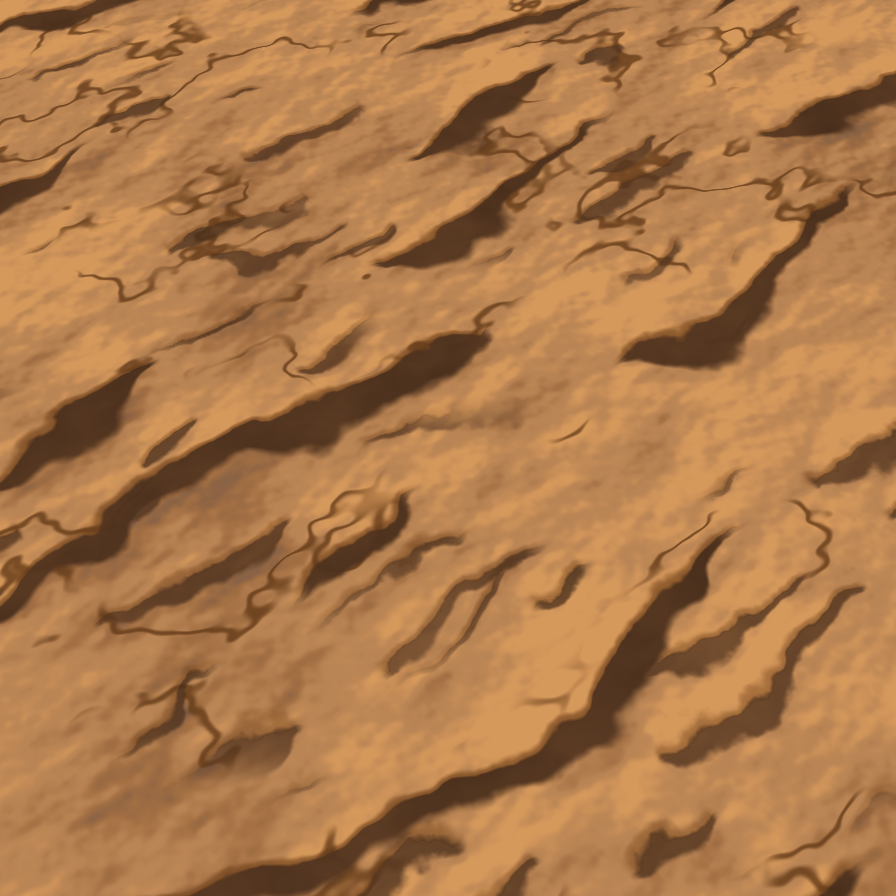
A Shadertoy shader for this texture:

```glsl
// Weathered sandstone: overlapping slanted ledges with raking light and deep shadows.

const vec3 SUNLIT = vec3(0.84, 0.60, 0.36);
const vec3 SAND   = vec3(0.73, 0.52, 0.33);
const vec3 CLAY   = vec3(0.63, 0.43, 0.26);
const vec3 DUST   = vec3(0.54, 0.385, 0.27);
const vec3 RUST   = vec3(0.46, 0.27, 0.11);
const vec3 SHADOW = vec3(0.29, 0.185, 0.11);

const float SLANT       = 0.64;   // ledge direction in radians
const float PERSPECTIVE = 0.42;   // how much the ledges shrink upward
const float BIG_LEDGES  = 5.6;    // ledges per canvas height
const float FINE_LEDGES = 13.0;
const float SOFTNESS    = 0.006;  // edge blur in canvas units
const float MAX_GAP     = 0.46;   // widest shadow, as a share of ledge spacing
const float RELIEF      = 1.9;
const float MOTTLE      = 0.95;

float hash(vec2 p) {
    return fract(sin(dot(p, vec2(127.1, 311.7))) * 43758.5);
}

float noise(vec2 p) {
    vec2 i = floor(p), f = fract(p);
    f = f * f * (3.0 - 2.0 * f);
    return mix(mix(hash(i), hash(i + vec2(1, 0)), f.x),
               mix(hash(i + vec2(0, 1)), hash(i + vec2(1, 1)), f.x), f.y);
}

float fbm(vec2 p) {
    float sum = 0.0, amp = 0.533;
    for (int i = 0; i < 4; i++) {
        sum += amp * noise(p);
        p = mat2(0.8, 0.6, -0.6, 0.8) * p * 2.03 + 11.3;
        amp *= 0.5;
    }
    return sum;
}

// Shadow width under one ledge; it swells and vanishes along the ledge.
float gapWidth(float id, float along, float cover) {
    float n = noise(vec2(along + id * 13.7, id * 5.3));
    return MAX_GAP * smoothstep(1.0 - cover, 1.0, n);
}

// Returns shadow, rim and surface light of a stack of ledges.
vec3 ledges(vec2 r, float freq, float cover, float seed) {
    float h = freq * r.y + 1.7 * fbm(r * freq * vec2(0.42, 0.5) + seed)
            + 0.22 * fbm(r * freq * 2.6 + seed);
    float id = floor(h), t = h - id, soft = SOFTNESS * freq;
    float along = r.x * freq * 0.55 + seed;
    float here = gapWidth(id, along, cover);
    float next = gapWidth(id + 1.0, along, cover);
    float hasHere = smoothstep(0.0, 0.06, here);
    float hasNext = smoothstep(0.0, 0.06, next);

    float shadow = hasHere * (1.0 - smoothstep(here * 0.75, here + soft, t));
    shadow = max(shadow, hasNext * smoothstep(1.0 - soft, 1.0, t));
    float rim = hasNext * smoothstep(1.0 - 2.8 * soft, 1.0 - soft, t);
    float lit = smoothstep(0.15, 0.9, t) * smoothstep(0.03, 0.15, next);
    float dim = hasHere * (1.0 - smoothstep(here, here + 0.35, t));
    return vec3(shadow, rim, lit - 0.8 * dim);
}

// Thin broken lines along a noise contour.
float cracks(vec2 p) {
    float line = 1.0 - smoothstep(0.004, 0.03, abs(fbm(p) - 0.5));
    return line * smoothstep(0.5, 0.68, noise(p * 1.3 + 40.0));
}

vec3 stoneColor(float tone) {
    vec3 c = mix(DUST, CLAY, smoothstep(0.0, 0.33, tone));
    c = mix(c, SAND, smoothstep(0.25, 0.6, tone));
    return mix(c, SUNLIT, smoothstep(0.6, 0.95, tone));
}

void mainImage(out vec4 fragColor, in vec2 fragCoord) {
    vec2 p = fragCoord / iResolution.y;

    // Receding ground plane, turned so that r.x runs along the ledges
    vec2 q = vec2(p.x - 0.5, p.y) / (1.0 - PERSPECTIVE * p.y);
    float c = cos(SLANT), s = sin(SLANT);
    vec2 r = vec2(c * q.x + s * q.y, s * q.x - c * q.y) + 3.0;

    vec3 big = ledges(r, BIG_LEDGES, 0.52, 2.7);
    vec3 fine = ledges(r, FINE_LEDGES, 0.42, 8.1);
    float fineMask = smoothstep(0.3, 0.6, noise(q * 3.5 + 20.0));
    fine *= fineMask;

    // Bumps lit from the upper left
    vec2 bump = r * vec2(8.0, 13.0);
    float relief = fbm(bump) - fbm(bump + vec2(-0.03, -0.17));
    float grain = noise(q * 120.0) - 0.5;

    float tone = 0.62 + MOTTLE * (fbm(q * 3.2 + 5.0) - 0.5) + RELIEF * relief
               + 0.22 * big.z + 0.16 * fine.z + 0.1 * grain;
    vec3 color = stoneColor(tone);

    // Rusty rims and cracks, then the cast shadows
    color = mix(color, RUST, 0.7 * max(big.y, 0.7 * fine.y));
    color = mix(color, RUST * 0.85, 0.8 * cracks(r * vec2(5.0, 8.0)));
    float shade = max(big.x, 0.8 * fine.x);
    vec3 dark = SHADOW * (0.85 + 0.4 * fbm(q * 12.0));
    color = mix(color, dark, 0.95 * shade);

    fragColor = vec4(color, 1.0);
}
```
